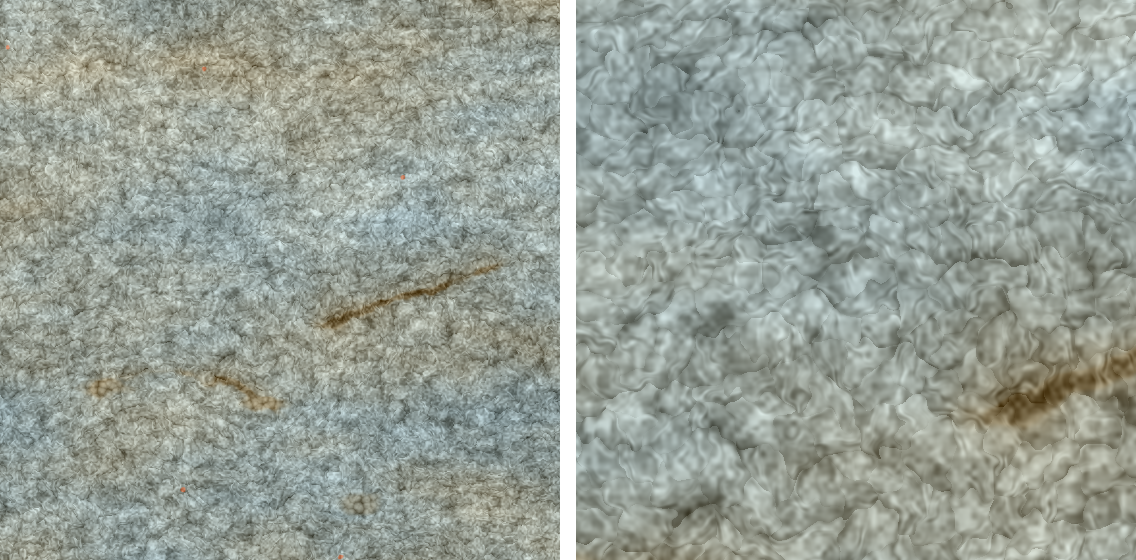
Left: the whole. Right: its middle third, enlarged.
Give the GLSL for this texture, as a three.js fragment shader.

```glsl
// Worn grey-green pile carpet: soft cellular tufts in a warped grid, each combed
// with fine fibres in its own direction, over broad warm and cool stains.
// Two brown creases, bare beaded patches and a few specks of litter break the pile.
#define TUFTS vec2(42.0, 52.0)
#define FIBRES vec2(120.0, 330.0)
#define GRAIN 270.0
#define BEADS 85.0
#define TUFT_DEPTH 0.62
#define FIBRE_CONTRAST 0.55
#define GRAIN_CONTRAST 0.50
#define STAIN_CONTRAST 0.55
#define SHADE vec3(0.38, 0.39, 0.34)
#define LIGHT vec3(0.74, 0.78, 0.75)
#define WARM vec3(0.055, 0.0, -0.06)
#define LITTER vec3(0.78, 0.42, 0.27)

varying vec2 vUv;

float hash(vec2 p) {
  vec3 q = fract(p.xyx * vec3(0.1031, 0.1030, 0.0973));
  q += dot(q, q.yzx + 33.33);
  return fract((q.x + q.y) * q.z);
}

vec2 hash2(vec2 p) {
  return vec2(hash(p), hash(p + 71.7));
}

float noise(vec2 p) {
  vec2 i = floor(p), f = fract(p);
  f = f * f * (3.0 - 2.0 * f);
  return mix(mix(hash(i), hash(i + vec2(1.0, 0.0)), f.x),
             mix(hash(i + vec2(0.0, 1.0)), hash(i + 1.0), f.x), f.y);
}

float fbm(vec2 p) {
  float sum = 0.0, amp = 0.5;
  for (int i = 0; i < 4; i++) {
    sum += amp * noise(p);
    p = mat2(1.6, 1.2, -1.2, 1.6) * p + 17.3;
    amp *= 0.5;
  }
  return sum / 0.9375;
}

// Nearest cell: offset from its centre in xy, random id in z, squared distance in w
vec4 cells(vec2 p) {
  vec2 base = floor(p);
  vec4 best = vec4(0.0, 0.0, 0.0, 9.0);
  for (int y = -1; y <= 1; y++) {
    for (int x = -1; x <= 1; x++) {
      vec2 cell = base + vec2(float(x), float(y));
      vec2 d = p - cell - 0.1 - 0.8 * hash2(cell);
      float d2 = dot(d, d);
      if (d2 < best.w) best = vec4(d, hash(cell + 5.3), d2);
    }
  }
  return best;
}

// Thin line (x) and soft halo above it (y), for a crease between two x positions
vec2 crease(vec2 p, float height, float from, float to) {
  float span = smoothstep(from - 0.02, from + 0.03, p.x)
             * (1.0 - smoothstep(to - 0.04, to + 0.02, p.x));
  float d = p.y - height;
  float line = 1.0 - smoothstep(0.002, 0.010, abs(d));
  float halo = exp(-abs(d) * (d > 0.0 ? 22.0 : 75.0));
  return span * vec2(line, halo);
}

float barePatch(vec2 p, vec2 centre, vec2 size) {
  return 1.0 - smoothstep(0.5, 1.2, length((p - centre) / size));
}

void main() {
  vec2 uv = vUv;
  vec2 wobble = vec2(fbm(uv * 22.0), fbm(uv * 22.0 + 40.0)) - 0.5;

  // Broad stains, stretched sideways
  float stain = fbm(uv * vec2(3.0, 6.0) + 3.1) - 0.5;
  float warmth = 2.6 * (fbm(uv * vec2(3.5, 8.0) + 21.0) - 0.5);

  // Tufts lit from above, with ragged outlines
  vec2 lean = vec2(noise(uv * 4.0), noise(uv * 4.0 + 9.0)) * 0.05;
  vec2 rag = vec2(noise(uv * 130.0), noise(uv * 130.0 + 30.0)) - 0.5;
  vec4 tuft = cells((uv + lean + wobble * 0.025 + rag * 0.008) * TUFTS);
  float dome = 0.27 - tuft.w + 0.22 * tuft.y;
  float clump = fbm(uv * vec2(36.0, 48.0) + 60.0) - 0.5;

  // Fibres combed in a direction of their own per tuft
  float angle = 6.2832 * tuft.z;
  vec2 along = vec2(cos(angle), sin(angle));
  vec2 local = tuft.xy / TUFTS;
  vec2 combed = vec2(dot(local, along), dot(local, vec2(-along.y, along.x)));
  float fibre = noise(combed * FIBRES + 50.0 + 90.0 * tuft.z) - 0.5;
  float grain = noise(uv * GRAIN) - 0.5;

  float tone = 0.55 + TUFT_DEPTH * dome + 0.2 * (tuft.z - 0.5) + 0.65 * clump
             + FIBRE_CONTRAST * fibre + GRAIN_CONTRAST * grain + STAIN_CONTRAST * stain;

  // Creases, broken up along their length
  vec2 bent = uv + wobble * 0.03;
  float arch = 0.335 - 1.8 * (bent.x - 0.3) * (bent.x - 0.3);
  vec2 fold = crease(bent, arch, 0.16, 0.50)
            + crease(bent, 0.42 + 0.32 * (bent.x - 0.58), 0.56, 0.90);
  fold.x *= smoothstep(0.25, 0.6, noise(uv * 30.0 + 12.0));
  tone -= 0.45 * fold.x + 0.22 * fold.y;
  warmth += 0.8 * fold.x + 0.9 * fold.y;

  // Bare patches show the beaded backing
  float bare = barePatch(bent, vec2(0.19, 0.305), vec2(0.055, 0.014))
             + barePatch(bent, vec2(0.47, 0.282), vec2(0.045, 0.013))
             + barePatch(bent, vec2(0.645, 0.105), vec2(0.04, 0.022));
  float bead = 0.66 - 1.5 * cells(uv * BEADS).w + 0.3 * grain;
  tone = mix(tone, bead, 0.85 * min(bare, 1.0));
  warmth += 0.9 * bare;

  vec3 colour = mix(SHADE, LIGHT, clamp(tone, -0.55, 1.35)) + WARM * clamp(warmth, -0.8, 1.3);

  // Specks of litter
  for (int i = 0; i < 5; i++) {
    vec2 d = uv - hash2(vec2(float(i) * 7.0 + 2.0, 13.0));
    float speck = 1.0 - smoothstep(0.003, 0.0055, length(d + rag * 0.004));
    colour = mix(colour, LITTER + 0.3 * grain, 0.8 * speck);
  }
  gl_FragColor = vec4(colour, 1.0);
}
```
